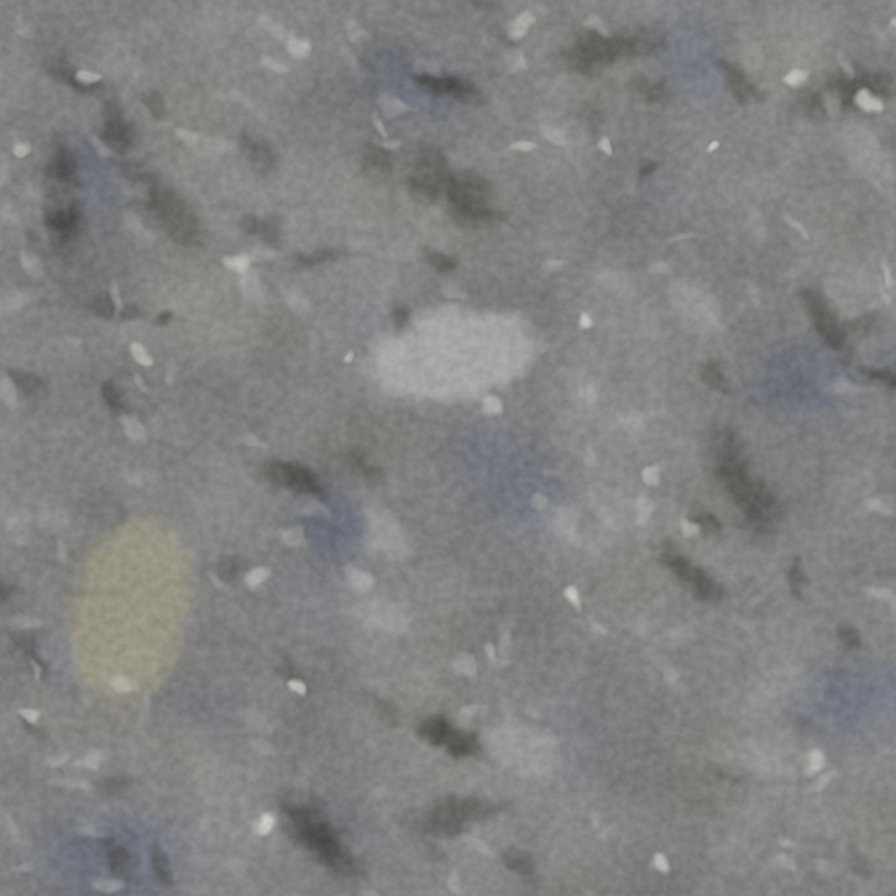
Reproduce this texture procedurally as a Shadertoy shader.

```glsl
// Weathered grey stone with soft blue stains, dark pits, pale chips and a tan pebble.

const vec3 STONE_GREY  = vec3(0.512, 0.512, 0.510);
const vec3 STAIN_BLUE  = vec3(0.395, 0.425, 0.500);
const vec3 PIT_DARK    = vec3(0.270, 0.265, 0.250);
const vec3 CHIP_PALE   = vec3(0.670, 0.670, 0.665);
const vec3 SPECK_WHITE = vec3(0.780, 0.780, 0.760);
const vec3 PEBBLE_TAN  = vec3(0.610, 0.595, 0.525);

const float MOTTLE_SCALE = 5.0;    // coarsest mottling, cycles per canvas
const float MOTTLE_DEPTH = 0.125;
const float GRIT_SCALE   = 90.0;
const float GRIT_DEPTH   = 0.050;
const float WARP_SIZE    = 0.014;  // raggedness of grain outlines
const float GRAIN_TILT   = -0.6;   // mean direction of long grains
const float TILT_SPREAD  = 1.8;

const vec2 PEBBLE_CENTER = vec2(0.145, 0.320);
const vec2 PEBBLE_RADII  = vec2(0.066, 0.100);
const vec2 CHIP_CENTER   = vec2(0.505, 0.602);
const vec2 CHIP_RADII    = vec2(0.096, 0.050);

// Integer hash: three random values in 0..1 per cell and seed.
vec3 hash3(vec2 cell, float seed) {
    uvec3 v = uvec3(ivec3(vec3(cell, seed))) * 1664525u + 1013904223u;
    v.x += v.y * v.z; v.y += v.z * v.x; v.z += v.x * v.y;
    v ^= v >> 16u;
    v.x += v.y * v.z; v.y += v.z * v.x; v.z += v.x * v.y;
    return vec3(v >> 8u) / 16777216.0;
}

float cornerSlope(vec2 cell, vec2 offset, float seed) {
    float angle = 6.2832 * hash3(cell, seed).x;
    return dot(vec2(cos(angle), sin(angle)), offset);
}

float gradientNoise(vec2 p, float seed) {
    vec2 cell = floor(p), f = p - cell;
    vec2 w = f * f * f * (f * (f * 6.0 - 15.0) + 10.0);
    vec2 e = vec2(1.0, 0.0);
    float low  = mix(cornerSlope(cell, f, seed),
                     cornerSlope(cell + e.xy, f - e.xy, seed), w.x);
    float high = mix(cornerSlope(cell + e.yx, f - e.yx, seed),
                     cornerSlope(cell + e.xx, f - e.xx, seed), w.x);
    return mix(low, high, w.y);
}

float fbm(vec2 p, float seed) {
    float sum = 0.0, amplitude = 0.5;
    for (int i = 0; i < 5; i++) {
        sum += amplitude * gradientNoise(p, seed + float(i));
        p = mat2(1.6, 1.2, -1.2, 1.6) * p;
        amplitude *= 0.72;
    }
    return sum;
}

mat2 rotation(float angle) {
    float c = cos(angle), s = sin(angle);
    return mat2(c, -s, s, c);
}

float softEllipse(vec2 d, vec2 radii, float softness) {
    return 1.0 - smoothstep(1.0 - softness, 1.0 + softness, length(d / radii));
}

// Coverage of randomly placed ellipses; radii are in cell units.
float scatter(vec2 p, float cells, float share, vec2 radii, float softness, float seed) {
    vec2 q = p * cells, home = floor(q);
    float cover = 0.0;
    for (int j = -1; j <= 1; j++)
    for (int i = -1; i <= 1; i++) {
        vec2 cell = home + vec2(i, j);
        vec3 place = hash3(cell, seed), shape = hash3(cell, seed + 1.0);
        vec2 d = q - cell - 0.2 - 0.6 * place.xy;
        d = rotation(GRAIN_TILT + TILT_SPREAD * (shape.x - 0.5)) * d;
        float grain = softEllipse(d, radii * mix(0.55, 1.0, shape.y), softness);
        cover = max(cover, grain * mix(0.45, 1.0, shape.z) * step(place.z, share));
    }
    return cover;
}

void mainImage(out vec4 fragColor, in vec2 fragCoord) {
    vec2 uv = fragCoord / iResolution.y;
    vec2 ragged = uv + WARP_SIZE * (vec2(gradientNoise(uv * 22.0, 20.0), gradientNoise(uv * 22.0, 21.0))
                + 0.6 * vec2(gradientNoise(uv * 50.0, 22.0), gradientNoise(uv * 50.0, 23.0)));

    // Grey body with faint warm and cool drift
    float mottle = fbm(uv * MOTTLE_SCALE, 1.0);
    float grit = gradientNoise(uv * GRIT_SCALE, 10.0) + 0.5 * gradientNoise(uv * GRIT_SCALE * 1.9, 11.0);
    float drift = gradientNoise(uv * 7.0, 12.0);
    vec3 color = STONE_GREY + drift * vec3(0.014, 0.006, -0.020);

    // Soft blue stains and dark pits
    float stain = scatter(ragged, 6.0, 0.38, vec2(0.48, 0.32), 0.65, 30.0);
    color = mix(color, STAIN_BLUE, 0.60 * stain);
    float pit = scatter(ragged, 7.0, 0.30, vec2(0.42, 0.16), 0.70, 40.0);
    float smallPit = scatter(ragged, 13.0, 0.20, vec2(0.38, 0.20), 0.70, 50.0);
    color = mix(color, PIT_DARK, max(0.75 * pit, 0.50 * smallPit));

    // Pale chips and fuzzy flecks
    float chip = scatter(ragged, 8.0, 0.20, vec2(0.36, 0.20), 0.45, 60.0);
    float fleck = scatter(ragged, 22.0, 0.26, vec2(0.42, 0.20), 0.70, 70.0);
    float bigChip = softEllipse(rotation(0.2) * (ragged - CHIP_CENTER), CHIP_RADII, 0.22);
    color = mix(color, CHIP_PALE, max(0.85 * bigChip, max(0.50 * chip, 0.60 * fleck)));

    // Tan pebble, then bright specks on top
    float pebble = softEllipse(rotation(-0.2) * (ragged - PEBBLE_CENTER), PEBBLE_RADII, 0.22);
    color = mix(color, PEBBLE_TAN, 0.92 * pebble);
    float speck = scatter(ragged, 16.0, 0.11, vec2(0.23, 0.19), 0.55, 80.0);
    color = mix(color, SPECK_WHITE, 0.85 * speck);

    float calm = 1.0 - 0.6 * max(pebble, bigChip);
    color += calm * MOTTLE_DEPTH * mottle + GRIT_DEPTH * grit;
    fragColor = vec4(clamp(color, 0.0, 1.0), 1.0);
}
```
